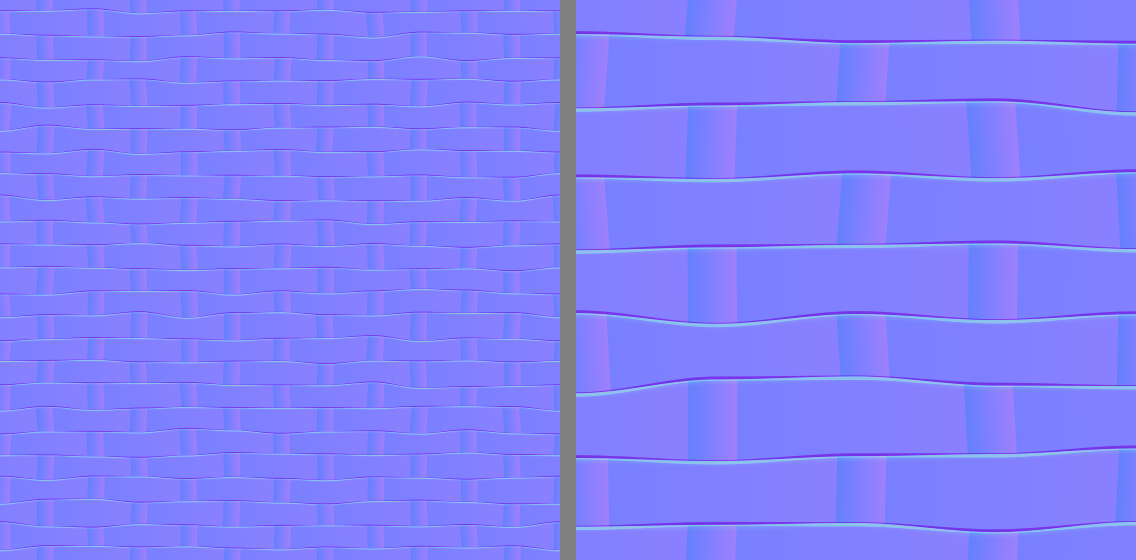
Left, the full canvas; right, a detail of the centre.
Give the GLSL for this texture map, as a WebGL 1 fragment shader.

```glsl
precision highp float;
// Tangent-space normal map of a wicker weave: flat horizontal strands pass
// alternately over and under round upright posts. Surface slopes come from
// formulas per row, with thin bevels along wavy seams, and wrap on all sides.

uniform vec2 u_resolution;

const float POSTS = 12.0;          // even, so the alternation wraps
const float ROWS = 24.0;           // even, for the same reason
const float EVEN_SHIFT = 0.045;    // post offsets, in post spacings
const float ODD_SHIFT = -0.03;
const float POST_HALF = 0.175;     // post half width, in post spacings
const float POST_LEAN = 0.09;      // sideways lean over one row
const float POST_JITTER = 0.025;
const float POST_CURVE = 0.23;     // slope at the sides of a post
const float STRAND_CURVE = 0.08;   // slope at the ends of a strand
const float SLOPE_BIAS = 0.015;
const float SEAM_WAVE = 0.0052;    // seam wobble, in canvas heights
const float LOWER_BEVEL = 0.0017;  // bevel widths, in canvas heights
const float UPPER_BEVEL = 0.0021;
const float UPPER_FADE = 0.0042;
const float LOWER_SLOPE = -0.72;
const float UPPER_SLOPE = 0.62;
const float PI = 3.14159265;

float hash(vec2 p) {
  return fract(sin(dot(p, vec2(127.1, 311.7))) * 43758.5453);
}

// Signed random value, mostly small with a few strong outliers.
float knotOffset(float knot, float seam) {
  float h = 2.0 * hash(vec2(mod(knot, POSTS), mod(seam, ROWS) + 31.0)) - 1.0;
  return h * (0.4 + 0.6 * abs(h));
}

// Height offset of a seam, smoothly joined between the posts.
float seamOffset(float x, float seam) {
  float p = x * POSTS;
  float knot = floor(p);
  float blend = smoothstep(0.0, 1.0, p - knot);
  return SEAM_WAVE * mix(knotOffset(knot, seam), knotOffset(knot + 1.0, seam), blend);
}

// Antialiased coverage of the interval from a to b.
float band(float d, float a, float b, float px) {
  return clamp((d - a) / px + 0.5, 0.0, 1.0) - clamp((d - b) / px + 0.5, 0.0, 1.0);
}

// How far the strand of a row stands forward: 1 over a post, 0 behind one.
float strandFront(float x, float row) {
  return 0.5 + 0.5 * cos(PI * (x * POSTS + row));
}

// Horizontal slope of a row, made of strands and the posts in front of them.
float rowSlope(vec2 uv, float row, float px) {
  float parity = mod(row + 1.0, 2.0);
  float p = uv.x * POSTS;
  float post = 2.0 * floor((p - parity) * 0.5 + 0.5) + parity;
  vec2 id = vec2(mod(post, POSTS), mod(row, ROWS));

  float lean = POST_LEAN * (hash(id + 7.0) - 0.5) * (uv.y * ROWS - row);
  float jitter = POST_JITTER * (hash(id + 53.0) - 0.5);
  float t = p - post - mix(EVEN_SHIFT, ODD_SHIFT, parity) - lean - jitter;

  float along = t < 0.0 ? t + 1.0 : t - 1.0;
  float strand = STRAND_CURVE * along;
  float round = POST_CURVE * clamp(t / POST_HALF, -1.0, 1.0) + SLOPE_BIAS;
  float cover = clamp((POST_HALF - abs(t)) / (px * POSTS) + 0.5, 0.0, 1.0);
  return mix(strand + SLOPE_BIAS, round, cover);
}

void main() {
  vec2 uv = gl_FragCoord.xy / u_resolution;
  vec2 px = 1.0 / u_resolution;

  // Nearest seam, with one row below it and one above.
  float row = floor(uv.y * ROWS);
  float d = uv.y - (row + 0.5) / ROWS - seamOffset(uv.x, row);
  float above = clamp(d / px.y + 0.5, 0.0, 1.0);
  float slopeX = mix(rowSlope(uv, row, px.x), rowSlope(uv, row + 1.0, px.x), above);

  // Bevels: underside of the upper strand, top side of the lower one.
  float frontAbove = strandFront(uv.x, row + 1.0);
  float frontBelow = strandFront(uv.x, row);
  float under = band(d, 0.0, LOWER_BEVEL * mix(0.3, 1.0, frontAbove), px.y);
  float top = band(d, -UPPER_BEVEL * mix(0.4, 1.0, frontBelow), 0.0, px.y);
  float fade = smoothstep(-UPPER_FADE, 0.0, d) * (1.0 - above);
  float slopeY = LOWER_SLOPE * under + UPPER_SLOPE * max(top, 0.3 * fade);
  slopeX += 0.1 * (top - under);

  vec3 normal = normalize(vec3(slopeX, slopeY, 1.0));
  gl_FragColor = vec4(normal * 0.5 + 0.5, 1.0);
}
```
